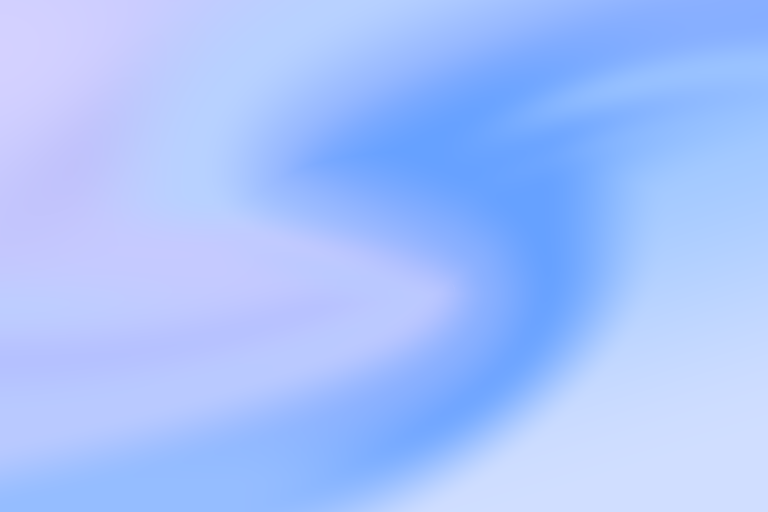
Write a WebGL 1 fragment shader that draws this background.

```glsl
precision highp float;
// Soft S-shaped blue ribbon flowing between lilac and pale sky gradients.

uniform vec2 u_resolution;

const vec3 LILAC = vec3(0.775, 0.790, 1.0);
const vec3 BLUSH = vec3(0.830, 0.820, 1.0);
const vec3 MAUVE = vec3(0.740, 0.745, 0.980);
const vec3 MIST = vec3(0.720, 0.820, 1.0);
const vec3 HAZE = vec3(0.725, 0.790, 1.0);
const vec3 SHADE = vec3(0.685, 0.735, 1.0);
const vec3 PERIWINKLE = vec3(0.555, 0.695, 1.0);
const vec3 AZURE = vec3(0.400, 0.630, 1.0);
const vec3 SKY = vec3(0.585, 0.740, 1.0);
const vec3 AIR = vec3(0.620, 0.780, 1.0);
const vec3 PALE = vec3(0.815, 0.870, 1.0);

// Bend: x = rest position, y = upper flare, z = middle step, w = lower flare.
// Turns: depths where the upper flare ends and the lower flare begins.
float bendX(float depth, vec4 bend, vec2 turns) {
  float upper = max(turns.x - depth, 0.0);
  float lower = max(depth - turns.y, 0.0);
  return bend.x + bend.y * upper * upper
    + bend.z * smoothstep(0.36, 0.57, depth) - bend.w * lower * lower;
}

float segmentDistance(vec2 p, vec2 a, vec2 b) {
  vec2 ab = b - a;
  return length(p - a - ab * clamp(dot(p - a, ab) / dot(ab, ab), 0.0, 1.0));
}

// Signed distance to a bend, positive on its right
float bendDistance(vec2 p, vec4 bend, vec2 turns) {
  float nearest = 10.0;
  vec2 start = vec2(bendX(-0.2, bend, turns), -0.2);
  for (int i = 1; i <= 56; i++) {
    float depth = -0.2 + 1.4 * float(i) / 56.0;
    vec2 end = vec2(bendX(depth, bend, turns), depth);
    nearest = min(nearest, segmentDistance(p, start, end));
    start = end;
  }
  return nearest * (p.x < bendX(p.y, bend, turns) ? -1.0 : 1.0);
}

float bell(float offset, float width) {
  float q = offset / width;
  return exp(-q * q);
}

float glow(vec2 p, vec2 center, vec2 radius) {
  vec2 q = (p - center) / radius;
  return exp(-dot(q, q));
}

// Lilac side with a misty rim above and folded stripes below
vec3 lilacSide(vec2 p, float edge) {
  vec3 color = mix(LILAC, BLUSH, glow(p, vec2(0.0, 0.1), vec2(0.3, 0.25)));
  float fold = p.y - 0.30 + 0.65 * (p.x - 0.18);
  color = mix(color, MAUVE, 0.75 * bell(fold, 0.13) * bell(p.x - 0.2, 0.25));
  color = mix(color, MIST, 0.55 * glow(p, vec2(0.0, 0.61), vec2(0.38, 0.07)));
  float rim = smoothstep(-0.38, -0.1, edge) * (1.0 - smoothstep(0.38, 0.5, p.y));
  color = mix(color, MIST, rim);
  color = mix(color, HAZE, smoothstep(0.62, 0.78, p.y));
  float crease = p.y - 0.705 + 0.25 * p.x * p.x;
  color = mix(color, SHADE, 0.6 * bell(crease, 0.06) * smoothstep(0.95, 0.6, p.x));
  float hookRim = bell(edge + 0.075, 0.05) * smoothstep(0.42, 0.55, p.y);
  return mix(color, HAZE, 0.8 * hookRim);
}

// Blue ribbon, deepest away from the lilac edge
vec3 ribbon(vec2 p, float edge) {
  vec3 color = mix(PERIWINKLE, AZURE, smoothstep(0.03, 0.2, edge));
  float lowerLeft = smoothstep(0.72, 0.95, p.y) * smoothstep(1.0, 0.45, p.x);
  color = mix(color, SKY, lowerLeft);
  float upperRight = smoothstep(0.9, 1.4, p.x) * smoothstep(0.38, 0.1, p.y);
  color = mix(color, PERIWINKLE, 0.8 * upperRight);
  float arc = p.y - 0.13 - 0.38 * pow(max(1.5 - p.x, 0.0), 1.8);
  float reach = smoothstep(0.84, 1.25, p.x);
  return mix(color, AIR, reach * (0.75 * bell(arc, 0.045) + 0.2 * bell(arc - 0.1, 0.03)));
}

void main() {
  vec2 uv = gl_FragCoord.xy / u_resolution;
  vec2 p = vec2(uv.x * 1.5, 1.0 - uv.y);

  float leftEdge = bendDistance(p, vec4(0.5, 4.3, 0.39, 6.6), vec2(0.34, 0.56));
  float rightEdge = bendDistance(p, vec4(1.18, 8.0, 0.0, 2.0), vec2(0.36, 0.5));

  // Blend the three regions from left to right
  float softness = mix(0.12, 0.065, smoothstep(0.33, 0.5, p.y));
  vec3 color = mix(lilacSide(p, leftEdge), ribbon(p, leftEdge),
    smoothstep(-softness, softness, leftEdge));
  vec3 paleSide = mix(AIR, PALE, smoothstep(0.25, 0.95, p.y + 0.3 * (p.x - 1.2)));
  float spread = mix(0.13, 0.085, smoothstep(0.4, 0.8, p.y));
  color = mix(color, paleSide, smoothstep(-spread, spread, rightEdge));

  gl_FragColor = vec4(color, 1.0);
}
```
